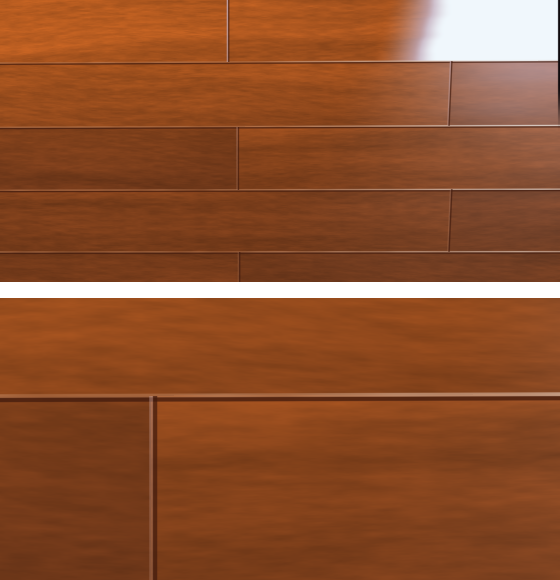
Top, the full canvas; bottom, a detail of the centre.
Give the GLSL for this texture, as a WebGL 2 fragment shader.

```glsl
#version 300 es
precision highp float;
// Glossy reddish-brown plank floor with staggered joints and window glare at the upper right.
uniform vec2 u_resolution;
out vec4 outColor;

#define LIT_WOOD vec3(0.72, 0.36, 0.125)
#define DARK_WOOD vec3(0.46, 0.23, 0.10)
#define HAZE vec3(0.76, 0.67, 0.73)
#define GLARE vec3(0.94, 0.97, 0.99)
#define EDGE_LIGHT vec3(0.72, 0.48, 0.33)
#define GROOVE vec3(0.25, 0.10, 0.05)
#define SEAM_WIDTH 0.0045
#define GRAIN 0.17
#define PORES 0.11
#define TONE_VARIATION 0.16
#define EVEN_JOINT 0.426
#define ODD_JOINT 0.802

float hash(vec2 p) {
  return fract(sin(dot(p, vec2(127.1, 311.7))) * 43758.5453);
}

float noise(vec2 p) {
  vec2 i = floor(p), f = fract(p);
  f = f * f * (3.0 - 2.0 * f);
  return mix(mix(hash(i), hash(i + vec2(1, 0)), f.x),
             mix(hash(i + vec2(0, 1)), hash(i + vec2(1, 1)), f.x), f.y);
}

float fbm(vec2 p) {
  float sum = 0.0, amp = 0.5;
  for (int i = 0; i < 4; i++) {
    sum += amp * noise(p);
    p = p * 2.03 + 17.3;
    amp *= 0.5;
  }
  return sum;
}

// Coverage of a line of the given full width at distance d.
float line(float d, float width) {
  float aa = 0.8 / u_resolution.y;
  return 1.0 - smoothstep(-aa, aa, abs(d) - 0.5 * width);
}

// Streaks and short pores running along one board, centred on zero.
float woodGrain(vec2 q, float seed) {
  q.y += 0.10 * q.x * (hash(vec2(seed, 3.0)) - 0.5);
  q.y += 0.025 * noise(q * vec2(2.5, 6.0) + seed);
  float streaks = fbm(q * vec2(1.6, 26.0) + seed * 7.1) - 0.47;
  float pores = fbm(q * vec2(24.0, 130.0) + seed * 3.7) - 0.47;
  return GRAIN * 2.0 * streaks + PORES * 2.0 * pores;
}

void main() {
  vec2 uv = gl_FragCoord.xy / u_resolution;
  float aspect = u_resolution.x / u_resolution.y;
  float x = uv.x, depth = 1.0 - uv.y;

  // Rows narrow slightly downward and the upper seams tilt.
  float tilted = depth + 0.012 * (x - 0.5) * (1.0 - depth);
  float rowPos = 0.065 + tilted * (4.228 + 0.2 * tilted);
  float row = floor(rowPos), across = fract(rowPos);
  float odd = mod(row, 2.0);

  // One staggered joint splits each row into two boards.
  float joint = mix(EVEN_JOINT - 0.02 * exp(-row), ODD_JOINT - 0.005 * (across - 0.5), odd);
  float side = step(joint, x);
  float seed = row * 2.0 + side + 1.0;

  // Wood: light falls off downward, each board has its own tone.
  float tone = cos(2.2 * row - 1.1 + 2.4 * side);
  float shade = smoothstep(0.0, 0.85, depth) - TONE_VARIATION * tone + 0.08;
  shade += 0.25 * smoothstep(0.2, 0.65, x) * (1.0 - depth);
  vec3 color = mix(LIT_WOOD, DARK_WOOD, clamp(shade, 0.0, 1.1));
  color *= 1.0 + woodGrain(vec2(x * aspect, depth), seed);

  // Reflection: strongest on the top row, halving on every row below.
  float start = 0.68 - 0.09 * row;
  float reach = smoothstep(start, start + 0.14 + 0.22 * min(row, 2.0), x + 0.03 * (across - 0.5));
  float gloss = reach * exp2(-1.1 * row) * (1.0 - 0.5 * across * min(row, 1.0));
  gloss *= 0.94 + 0.12 * noise(vec2(x * 9.0, depth * 40.0));
  color = mix(color, HAZE, min(gloss / 0.65, 1.0));
  color = mix(color, GLARE, smoothstep(0.5, 0.92, gloss));

  // Long seams: a worn bright bevel with a dark groove beneath.
  float seamDist = (rowPos - round(rowPos)) / (4.228 + 0.4 * tilted);
  float wear = 0.55 + 0.45 * noise(vec2(x * 28.0, round(rowPos) * 5.0));
  float shine = smoothstep(0.35, 0.95, x) * (1.0 - 0.55 * depth);
  vec3 bevel = mix(EDGE_LIGHT, GLARE, shine);
  float inside = step(0.5, rowPos);
  color = mix(color, GROOVE, 0.75 * inside * line(seamDist - SEAM_WIDTH, SEAM_WIDTH * 1.2));
  color = mix(color, bevel, inside * mix(wear * 0.75, 0.95, shine) * line(seamDist, SEAM_WIDTH));

  // End joints: same profile, fading toward the bottom.
  float jointDist = (x - joint) * aspect;
  color = mix(color, GROOVE, 0.7 * line(jointDist - SEAM_WIDTH, SEAM_WIDTH * 1.2));
  float jointLight = mix(0.9, 0.3, smoothstep(0.0, 0.7, depth));
  color = mix(color, mix(EDGE_LIGHT, HAZE, 1.0 - depth), jointLight * line(jointDist, SEAM_WIDTH));

  // Thin dark border on the upper right edge.
  float border = smoothstep(0.995, 0.998, x) * (1.0 - smoothstep(0.3, 0.48, depth));
  color = mix(color, vec3(0.06, 0.04, 0.05), border);

  outColor = vec4(clamp(color, 0.0, 1.0), 1.0);
}
```
